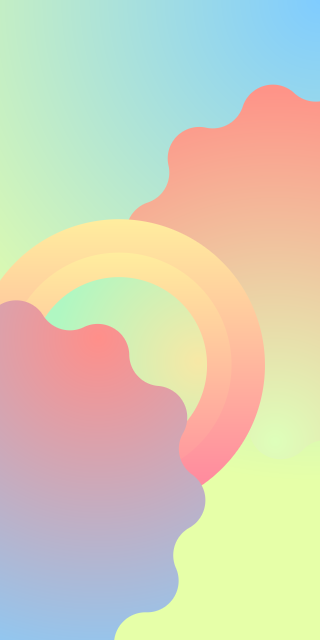
Give the GLSL for this background, as a WebGL 1 fragment shader.

```glsl
precision highp float;
// Pastel composition: two scalloped rosettes and a banded ring over a soft sky gradient.
uniform vec2 u_resolution;

// Lengths are in canvas widths on a 1 x 2 canvas, origin at the lower left.
const vec2 SKY_GLOW = vec2(1.0, 2.0);
const float SKY_REACH = 1.5;
const vec3 SKY_BLUE = vec3(0.50, 0.80, 1.00);
const vec3 SKY_LIME = vec3(0.90, 1.00, 0.66);

// Rosette outline: convex lobes joined by tangent concave notches.
const float LOBE_STEP = 0.5367;
const float LOBE_ORBIT = 0.500;
const float LOBE_RADIUS = 0.0985;
const float NOTCH_ORBIT = 0.628;

const vec2 BACK_CENTER = vec2(0.978, 1.153);
const float BACK_TURN = 2.898;
const vec2 BACK_GLOW = vec2(0.86, 0.62);
const float BACK_REACH = 1.12;
const vec3 BACK_MINT = vec3(0.87, 1.00, 0.73);
const vec3 BACK_CORAL = vec3(1.00, 0.57, 0.53);

const vec2 FRONT_CENTER = vec2(0.044, 0.463);
const float FRONT_TURN = 0.484;
const vec2 FRONT_GLOW = vec2(0.307, 0.945);
const float FRONT_REACH = 1.0;
const vec3 FRONT_CORAL = vec3(1.00, 0.56, 0.54);
const vec3 FRONT_BLUE = vec3(0.57, 0.78, 0.94);

const vec2 RING_CENTER = vec2(0.372, 0.859);
const float OUTER_RADIUS = 0.456;
const float BAND_RADIUS = 0.3516;
const float DISC_RADIUS = 0.275;
const float OUTER_FADE = 0.81;
const float BAND_FADE = 0.75;
const vec3 RING_YELLOW = vec3(1.00, 0.93, 0.62);
const vec3 RING_PINK = vec3(1.00, 0.55, 0.62);
const vec2 DISC_GLOW = vec2(0.62, 0.872);
const float DISC_REACH = 0.46;
const vec3 DISC_YELLOW = vec3(0.97, 0.91, 0.65);
const vec3 DISC_MINT = vec3(0.69, 0.97, 0.76);

vec3 radialGradient(vec2 p, vec2 center, float reach, vec3 inner, vec3 outer) {
  return mix(inner, outer, clamp(distance(p, center) / reach, 0.0, 1.0));
}

// Vertical fade that starts at the top of a ring of the given radius.
vec3 ringGradient(vec2 p, float radius, float fade) {
  float t = (RING_CENTER.y + radius - p.y) / fade;
  return mix(RING_YELLOW, RING_PINK, clamp(t, 0.0, 1.0));
}

// Signed distance to a rosette with one lobe pointing along the turn angle.
float rosette(vec2 p, float turn) {
  float c = cos(turn), s = sin(turn);
  p = vec2(c * p.x + s * p.y, c * p.y - s * p.x);

  // Fold into half a sector, from lobe axis to notch axis.
  float angle = atan(p.y, p.x);
  angle = abs(mod(angle + 0.5 * LOBE_STEP, LOBE_STEP) - 0.5 * LOBE_STEP);
  p = length(p) * vec2(cos(angle), sin(angle));

  vec2 axis = vec2(cos(0.5 * LOBE_STEP), sin(0.5 * LOBE_STEP));
  vec2 lobe = vec2(LOBE_ORBIT, 0.0);
  vec2 notch = NOTCH_ORBIT * axis;
  vec2 joint = mix(lobe, notch, LOBE_RADIUS / distance(lobe, notch));

  if (angle < atan(joint.y, joint.x)) {
    return length(vec2(max(p.x - LOBE_ORBIT, 0.0), p.y)) - LOBE_RADIUS;
  }
  // Everything beyond the notch centre is outside.
  float beyond = dot(p, axis) - NOTCH_ORBIT;
  return max(distance(joint, notch) - distance(p, notch), beyond);
}

void main() {
  float pixel = 2.0 / u_resolution.y;
  vec2 p = (gl_FragCoord.xy - 0.5 * u_resolution) * pixel + vec2(0.5, 1.0);

  // Sky
  vec3 color = radialGradient(p, SKY_GLOW, SKY_REACH, SKY_BLUE, SKY_LIME);

  // Back rosette
  vec3 back = radialGradient(p, BACK_GLOW, BACK_REACH, BACK_MINT, BACK_CORAL);
  float edge = rosette(p - BACK_CENTER, BACK_TURN);
  color = mix(color, back, clamp(0.5 - edge / pixel, 0.0, 1.0));

  // Ring bands and inner disc
  float r = distance(p, RING_CENTER);
  vec3 outer = ringGradient(p, OUTER_RADIUS, OUTER_FADE);
  vec3 band = ringGradient(p, BAND_RADIUS, BAND_FADE);
  vec3 disc = radialGradient(p, DISC_GLOW, DISC_REACH, DISC_YELLOW, DISC_MINT);
  color = mix(color, outer, clamp(0.5 + (OUTER_RADIUS - r) / pixel, 0.0, 1.0));
  color = mix(color, band, clamp(0.5 + (BAND_RADIUS - r) / pixel, 0.0, 1.0));
  color = mix(color, disc, clamp(0.5 + (DISC_RADIUS - r) / pixel, 0.0, 1.0));

  // Front rosette
  vec3 front = radialGradient(p, FRONT_GLOW, FRONT_REACH, FRONT_CORAL, FRONT_BLUE);
  edge = rosette(p - FRONT_CENTER, FRONT_TURN);
  color = mix(color, front, clamp(0.5 - edge / pixel, 0.0, 1.0));

  gl_FragColor = vec4(color, 1.0);
}
```
